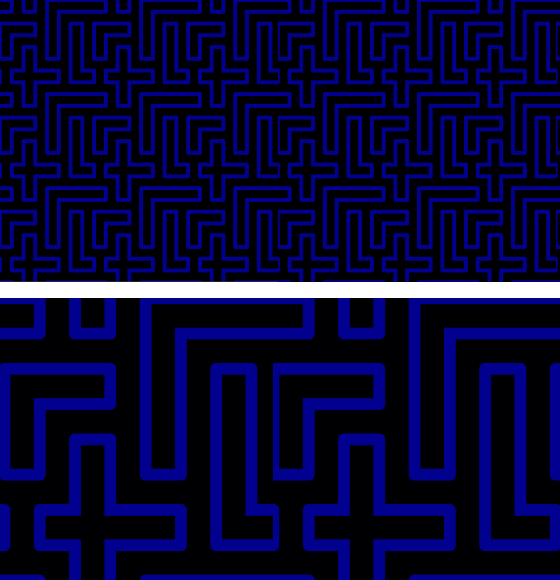
Top, the full canvas; bottom, a detail of the centre.
This pattern is drawn by a WebGL 2 fragment shader. Its source:

```glsl
#version 300 es
precision highp float;

uniform vec2 u_resolution;
out vec4 fragColor;

const float PERIOD = 8.0;         // grid units per repeat
const float CELL = 0.168;         // repeat size, in canvas widths
const float PANEL = 0.4961;       // panel width; the pattern restarts at each seam
const float LINE_HALF = 0.167;    // half line width, in grid units

const vec3 BLACK = vec3(0.0, 0.0, 0.008);
const vec3 BLUE = vec3(0.008, 0.0, 0.56);
const vec3 FRINGE = vec3(0.2, 0.2, 0.22);

// Signed distance to a box given by two corners, repeated every period
float repeatedBox(vec2 p, vec2 lo, vec2 hi, float period) {
    vec2 offset = mod(p - 0.5 * (lo + hi) + 0.5 * period, period) - 0.5 * period;
    vec2 d = abs(offset) - 0.5 * (hi - lo);
    return length(max(d, 0.0)) + min(max(d.x, d.y), 0.0);
}

// Two overlapping bars make one angle or cross
float barPair(vec2 p, vec4 barA, vec4 barB, float period) {
    return min(repeatedBox(p, barA.xy, barA.zw, period),
               repeatedBox(p, barB.xy, barB.zw, period));
}

// The four interlocking shapes of one repeat, y pointing down
float mazeShapes(vec2 p, float period) {
    float largeAngle = barPair(p, vec4(4, 0, 9, 1), vec4(4, 0, 5, 5), period);
    float smallAngle = barPair(p, vec4(0, 2, 3, 3), vec4(0, 2, 1, 5), period);
    float foot = barPair(p, vec4(6, 2, 7, 7), vec4(6, 6, 8, 7), period);
    float plus = barPair(p, vec4(1, 6, 5, 7), vec4(2, 4, 3, 9), period);
    return min(min(largeAngle, smallAngle), min(foot, plus));
}

// Smooth-edged outline coverage
float outline(float dist, float halfWidth, float soft) {
    return 1.0 - smoothstep(halfWidth - soft, halfWidth + soft, abs(dist));
}

void main() {
    // Canvas widths, measured from the upper left
    vec2 pos = vec2(gl_FragCoord.x, u_resolution.y - gl_FragCoord.y) / u_resolution.x;
    float unitsPerWidth = PERIOD / CELL;
    float pixel = unitsPerWidth / u_resolution.x;

    // Panels cut the pattern short at the seams
    vec2 grid = vec2(mod(pos.x, PANEL), pos.y) * unitsPerWidth;
    float line = outline(mazeShapes(grid, PERIOD), LINE_HALF, 0.65 * pixel);
    vec3 color = mix(BLACK, BLUE, line);

    // Faint worn fringe under the first panel
    vec2 uv = gl_FragCoord.xy / u_resolution;
    float fringe = (1.0 - smoothstep(0.002, 0.005, uv.y)) * step(uv.x, PANEL);
    color = mix(color, FRINGE, 0.6 * fringe);

    fragColor = vec4(color, 1.0);
}
```
